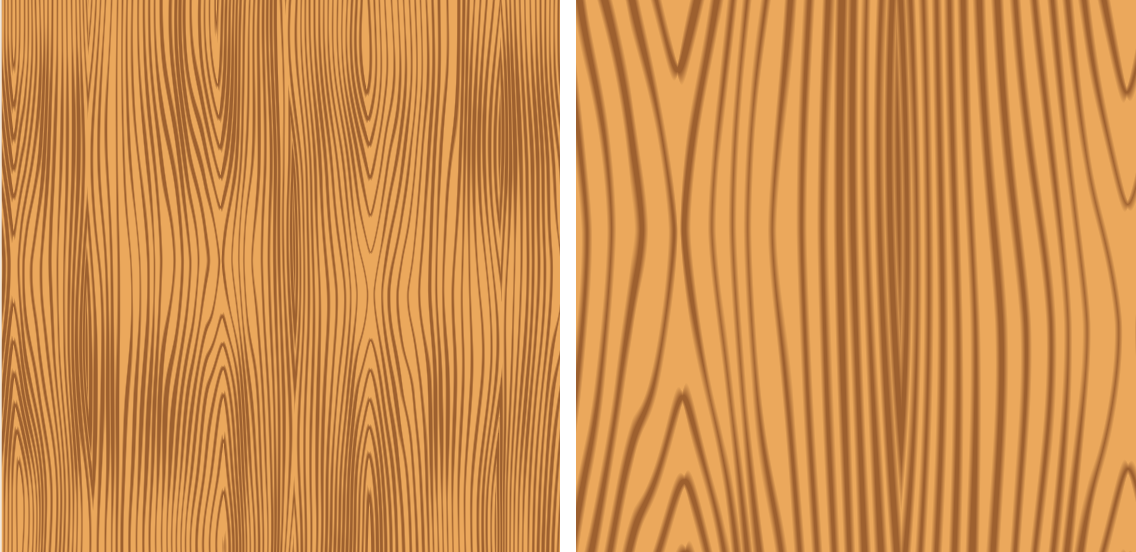
Left: the whole. Right: its middle third, enlarged.
Write a Shadertoy shader that draws this texture.

```glsl
// Flat two-tone wood grain: contour lines of a field that folds at a row of
// vertical axes. "Hearts" stack nested V and arch tips; thin "seams" between
// them pinch the lines into slender spindles. A pale sliver edges the board.
#define BASE_LINES 4.5
#define LINE_DENSITY 43.0
#define HEART_RINGS 6.0
#define SEAM_SWAY 1.2
#define BUNDLING 0.55
#define TIP_ROUNDING 0.004
#define LINE_HALF_WIDTH 0.0022
#define WIDTH_SWELL 0.001
#define EDGE_SOFTNESS 0.0014
#define WARP 0.009
#define LIGHT_WOOD vec3(0.92, 0.66, 0.36)
#define DARK_GRAIN vec3(0.615, 0.375, 0.185)

const float PI = 3.14159265;
const float TILE_HEIGHT = 0.984;
const vec3 PALE_EDGE = vec3(0.95, 0.91, 0.86);

// Alternating axes across the canvas: even entries seams, odd entries hearts
const float AXES[9] = float[9](-0.11, 0.027, 0.16, 0.395, 0.52,
                               0.655, 0.888, 1.027, 1.16);

float hash(vec2 p) {
    vec3 q = fract(p.xyx * vec3(0.1031, 0.1030, 0.0973));
    q += dot(q, q.yzx + 33.33);
    return fract((q.x + q.y) * q.z);
}

// Value noise from -1 to 1
float noise(vec2 p) {
    vec2 cell = floor(p), f = fract(p);
    f = f * f * (3.0 - 2.0 * f);
    float low = mix(hash(cell), hash(cell + vec2(1, 0)), f.x);
    float high = mix(hash(cell + vec2(0, 1)), hash(cell + vec2(1, 1)), f.x);
    return 2.0 * mix(low, high, f.y) - 1.0;
}

// Ring count beside a heart: least at its waist, most in the eyes above and below
float heartRings(float y, float heart) {
    float waist = 0.52 - 0.055 * step(4.5, heart) * step(heart, 5.5);
    float rise = pow(abs(sin(PI * (y - waist) / TILE_HEIGHT)), 1.6);
    return HEART_RINGS * rise + 0.5 * noise(vec2(y * 7.0, heart * 7.0));
}

// Grain field; every whole number is the centre of a line
float grainField(vec2 p) {
    float x = p.x + WARP * noise(p * vec2(4.0, 3.5) + 3.7)
                  + 0.004 * noise(p * vec2(17.0, 3.0) + 8.1);
    int strip = 0;
    for (int i = 1; i < 8; i++) if (x > AXES[i]) strip = i;

    int heart = strip % 2 == 1 ? strip : strip + 1;
    int seam = strip % 2 == 1 ? strip + 1 : strip;
    float width = AXES[strip + 1] - AXES[strip];
    float lines = floor(BASE_LINES + width * LINE_DENSITY + 0.5);

    // Position from heart (0) to seam (1), rounded where it folds
    float away = length(vec2(x - AXES[heart], TIP_ROUNDING)) - TIP_ROUNDING;
    float span = length(vec2(width, TIP_ROUNDING)) - TIP_ROUNDING;
    float t = clamp(away / span, 0.0, 1.0);

    float rings = heartRings(p.y, float(heart)) * pow(1.0 - t, 1.5);
    float sway = SEAM_SWAY * (1.1 + sin(p.y * 9.0 + float(seam) * 2.3)) * pow(t, 6.0);

    // Gather lines into uneven bundles away from the folds
    float open = smoothstep(0.0, 0.15, t) * smoothstep(1.0, 0.85, t);
    float bundle = noise(vec2(lines * t * 0.6 + float(strip) * 17.0, p.y * 2.5));
    return 0.45 + lines * t - rings + sway + BUNDLING * open * bundle;
}

// Steeper one-sided slope; ignores whole steps between neighbouring strips
float slope(vec2 p, float here, vec2 stepSize) {
    float ahead = grainField(p + stepSize) - here;
    float behind = here - grainField(p - stepSize);
    ahead -= round(ahead);
    behind -= round(behind);
    return max(abs(ahead), abs(behind)) / length(stepSize);
}

void mainImage(out vec4 fragColor, in vec2 fragCoord) {
    vec2 p = fragCoord / iResolution.x;

    // Distance to the nearest contour, in canvas units
    float field = grainField(p);
    float steepness = length(vec2(slope(p, field, vec2(0.0008, 0.0)),
                                  slope(p, field, vec2(0.0, 0.0008))));
    steepness = max(steepness, 14.0);
    float toLine = abs(field - round(field)) / steepness;

    // Strokes swell on the flanks, thin out at waists, and taper one by one
    float swell = -0.7 * cos(4.0 * PI * (p.y - 0.5) / TILE_HEIGHT)
                  + 0.9 * noise(p * vec2(10.0, 4.0) + 11.0)
                  + 1.1 * noise(p * vec2(65.0, 4.0) + 5.0);
    float halfWidth = LINE_HALF_WIDTH + WIDTH_SWELL * swell;
    halfWidth = clamp(halfWidth, 0.0011, max(0.0011, 0.42 / steepness));

    float soft = max(EDGE_SOFTNESS, 0.75 / iResolution.x);
    float grain = clamp(0.5 + 0.5 * (halfWidth - toLine) / soft, 0.0, 1.0);
    vec3 color = mix(LIGHT_WOOD, DARK_GRAIN, grain);

    float sliver = 1.0 - smoothstep(0.002, 0.004, p.x);
    fragColor = vec4(mix(color, PALE_EDGE, sliver), 1.0);
}
```
